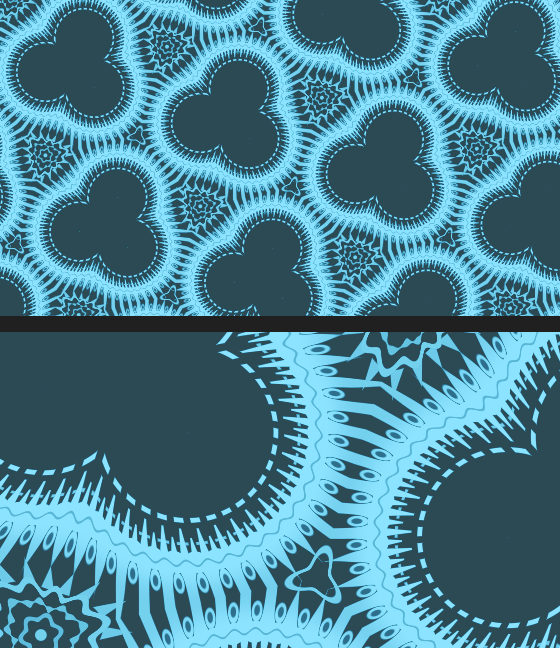
Top, the full canvas; bottom, a detail of the centre.
Write a Shadertoy shader that draws this pattern.

```glsl
// Lace of dark trefoils on a hexagonal lattice, with toothed bands, spokes and rosettes.
#define CELL 0.516                 // lattice spacing, in canvas heights
#define ORIGIN vec2(0.727, 0.630)  // centre of one trefoil
#define TILT -0.318                // lattice angle
#define LOBE 0.18                  // lobe radius and offset, in cells
#define SPOKES 20.0                // spokes per lobe
#define DARK vec3(0.17, 0.29, 0.33)
#define BRIGHT vec3(0.55, 0.89, 1.0)

const float TAU = 6.2831853;
float edge;  // half width of a smoothed edge, in cells

float fill(float d) { return smoothstep(edge, -edge, d); }

// Offset from the nearest point of the hexagonal lattice
vec2 hexCell(vec2 p) {
    vec2 size = vec2(1.0, 1.7320508);
    vec2 a = mod(p, size) - 0.5 * size;
    vec2 b = mod(p - 0.5 * size, size) - 0.5 * size;
    return dot(a, a) < dot(b, b) ? a : b;
}

// Mirrors the three-fold cell into the sector from 30 to 90 degrees
vec2 foldSector(vec2 p) {
    const vec2 normal = vec2(-0.5, 0.8660254);
    p.x = abs(p.x);
    p -= 2.0 * min(0.0, dot(p, normal)) * normal;
    return vec2(abs(p.x), p.y);
}

// Distance outside the three lobes, with notches that soften outwards
float trefoil(vec2 p) {
    float a = length(p - vec2(0.0, LOBE));
    float b = length(p - LOBE * vec2(0.8660254, -0.5));
    float s = min(a, b) - LOBE;
    float k = 0.6 * max(s, 0.0) + 0.001;
    float h = max(k - abs(a - b), 0.0) / k;
    return s - 0.25 * k * h * h;
}

// Field whose argument runs around the trefoil: z^3 - LOBE^3
vec2 lobeField(vec2 z) {
    return vec2(z.x * z.x * z.x - 3.0 * z.x * z.y * z.y - LOBE * LOBE * LOBE,
                3.0 * z.x * z.x * z.y - z.y * z.y * z.y);
}

// Dashes, teeth, scalloped band, spokes and pods
float border(vec2 p, float s, float toRosette, float toStar) {
    vec2 f = lobeField(p.yx);
    float u = SPOKES * atan(f.y, f.x) / TAU;
    float w = TAU * length(f) / (SPOKES * 3.0 * dot(p, p) + 1e-4);
    float x = abs(fract(u) - 0.5) * w;   // from the spoke axis
    float y = 0.5 * w - x;               // from the gap axis

    float v = fill(max(abs(s) - 0.005, x - 0.29 * w));
    float longTooth = max(x - mix(0.06, 0.21, (s - 0.018) / 0.055) * w, abs(s - 0.045) - 0.028);
    float shortTooth = max(y - mix(0.04, 0.18, (s - 0.035) / 0.04) * w, abs(s - 0.056) - 0.02);
    v = max(v, fill(min(longTooth, shortTooth)));
    v = max(v, 0.85 * fill(max(abs(s - 0.048) - 0.003, x - 0.3 * w)));

    float scallop = 0.006 * cos(TAU * u);
    float band = fill(abs(s - 0.086) - 0.02 - 0.5 * scallop);
    band *= 1.0 - 0.3 * fill(abs(s - 0.088 - scallop) - 0.002);
    v = max(v, band);

    float taper = smoothstep(0.13, 0.20, toRosette) * smoothstep(0.03, 0.10, toStar);
    float flare = 0.25 * exp(-max(s - 0.1, 0.0) / 0.015);
    float spoke = max(x - (0.21 * taper + flare) * w, 0.095 - s);
    v = max(v, fill(spoke) * smoothstep(0.12, 0.16, toRosette));

    vec2 podAt = vec2(y / (0.23 * w), (s - 0.128) / 0.022);
    float pod = (length(podAt) - 1.0) * 0.23 * w;
    float core = (length(podAt - vec2(0.0, 0.1)) - 0.5) * 0.23 * w;
    float podInk = fill(pod) * (1.0 - 0.75 * fill(core));
    return max(v, podInk * smoothstep(0.13, 0.17, toRosette));
}

// Wavy triangular ring with leaves outside and a beaded flower inside
float rosette(vec2 p) {
    float a = atan(p.y, p.x) - TAU * 5.0 / 12.0;
    float r = length(p);
    float rho = r * (1.0 - 0.16 * cos(3.0 * a));
    float v = fill(abs(rho - 0.104 - 0.011 * cos(12.0 * a)) - 0.0075);
    float leaf = abs(fract(a * 18.0 / TAU) - 0.5) * TAU / 18.0 * r;
    v = max(v, 0.95 * fill(max(leaf - 0.25 * (0.162 - rho), abs(rho - 0.135) - 0.027)));
    v = max(v, 0.9 * fill(abs(rho - 0.069 - 0.006 * cos(9.0 * a)) - 0.005 - 0.003 * cos(18.0 * a)));
    v = max(v, 0.85 * fill(abs(r - 0.037 - 0.005 * cos(6.0 * a)) - 0.005));
    return max(v, fill(r - 0.012));
}

// Small concave star between three lobes
float star(vec2 p) {
    float rho = length(p) * (1.0 + 0.4 * sin(3.0 * atan(p.y, p.x)));
    return fill(abs(rho - 0.036) - 0.005);
}

void mainImage(out vec4 fragColor, in vec2 fragCoord) {
    edge = 0.65 / (iResolution.y * CELL);
    vec2 q = (fragCoord / iResolution.y - ORIGIN) / CELL;
    vec2 axis = vec2(cos(TILT), sin(TILT));
    q = vec2(dot(q, axis), dot(q, vec2(-axis.y, axis.x)));

    vec2 p = foldSector(hexCell(q));
    vec2 fromRosette = p - vec2(0.5, 0.2886751);
    vec2 fromStar = p - vec2(0.0, 0.5773503);
    float s = trefoil(p);

    float ink = border(p, s, length(fromRosette), length(fromStar));
    ink = max(ink, max(rosette(fromRosette), star(fromStar)));
    ink *= 1.0 - 0.12 * smoothstep(0.1, 0.17, s);

    // Red fades sooner than green and blue
    vec3 tone = pow(vec3(clamp(ink, 0.0, 1.0)), vec3(2.2, 1.0, 0.8));
    fragColor = vec4(mix(DARK, BRIGHT, tone), 1.0);
}
```
